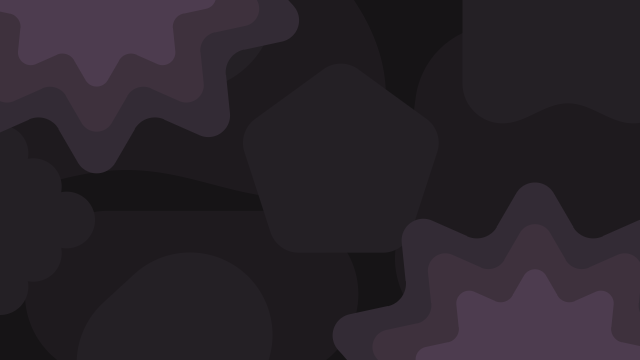
This background is drawn by a WebGL 2 fragment shader. Its source:

```glsl
#version 300 es
precision highp float;

uniform vec2 u_resolution;
out vec4 outColor;

const float TAU = 6.2831853;

// Mirror the plane into one half sector, tip along +x
vec2 foldSector(vec2 p, float count) {
  float sector = TAU / count;
  float a = abs(mod(atan(p.x, p.y) + 0.5 * sector, sector) - 0.5 * sector);
  return length(p) * vec2(cos(a), sin(a));
}

// Straight flank ending in a round tip
float roundTip(vec2 q, float tip, vec2 normal, float radius) {
  q.x -= tip;
  float along = dot(q, vec2(normal.y, -normal.x));
  return (along > 0.0 ? length(q) : dot(q, normal)) - radius;
}

float pentagon(vec2 p) {
  return roundTip(foldSector(p, 5.0), 86.0, vec2(0.809, 0.588), 35.6);
}

// Ten-pointed star with round tips and round valleys
float softStar(vec2 p) {
  vec2 q = foldSector(p, 10.0);
  vec2 normal = vec2(0.503, 0.864);
  vec2 valley = q - vec2(214.9, 69.8);
  if (dot(valley, vec2(normal.y, -normal.x)) < 0.0) return 28.0 - length(valley);
  return roundTip(q, 228.0, normal, 26.0);
}

float capsule(vec2 p, vec2 a, vec2 b, float radius) {
  vec2 ab = b - a;
  return length(p - a - ab * clamp(dot(p - a, ab) / dot(ab, ab), 0.0, 1.0)) - radius;
}

// Stepped diamond edged with circles
float scallops(vec2 p) {
  float d = (abs(p.x) + abs(p.y) - 80.0) * 0.707;
  for (int i = -2; i <= 2; i++) {
    float row = 40.0 * float(i);
    d = min(d, length(p - vec2(80.0 - abs(row), row)) - 34.0);
  }
  return d;
}

// Panel with a round corner and a wavy lower edge
float wavyPanel(vec2 p) {
  if (p.x > 603.0) return 296.0 - 12.0 * cos((p.x - 603.0) * TAU / 157.0) - p.y;
  vec2 q = vec2(603.0, 332.0) - p;
  return length(max(q, 0.0)) + min(max(q.x, q.y), 0.0) - 48.0;
}

float cornerWave(vec2 p) {
  float side = p.x - 463.0 + 0.0029 * (p.y - 317.0) * (p.y - 317.0);
  float base = 211.0 + 17.0 * cos((p.x - 152.0) * 0.0154) - p.y;
  return max(side, base);
}

void main() {
  // Grid of 768 by 432 units across the canvas
  float unit = 432.0 / u_resolution.y;
  vec2 p = gl_FragCoord.xy * unit;

  // Large dark shapes
  float dark = cornerWave(p);
  dark = min(dark, capsule(p, vec2(130, 79), vec2(330, 79), 100.0));
  dark = min(dark, capsule(p, vec2(598, 302), vec2(574, 122), 100.0));
  dark = min(dark, 590.0 - p.x);

  // Raised shapes
  float raised = length(p - vec2(223, 430)) - 107.0;
  raised = min(raised, scallops(p - vec2(0, 168)));
  raised = min(raised, capsule(p, vec2(228, 30), vec2(191, -4), 99.0));
  raised = min(raised, wavyPanel(p));
  raised = min(raised, pentagon(p - vec2(409, 234)));

  vec3 color = vec3(0.086, 0.078, 0.086);
  color = mix(color, vec3(0.118, 0.102, 0.118), clamp(0.5 - dark / unit, 0.0, 1.0));
  color = mix(color, vec3(0.141, 0.125, 0.145), clamp(0.5 - raised / unit, 0.0, 1.0));

  // Nested stars in two opposite corners
  vec3 layers[3] = vec3[3](vec3(0.200, 0.169, 0.208), vec3(0.243, 0.192, 0.239), vec3(0.302, 0.235, 0.310));
  float scales[3] = float[3](1.0, 0.803, 0.59);
  for (int i = 0; i < 3; i++) {
    float s = scales[i];
    float star = s * min(softStar((p - vec2(116, 478)) / s), softStar((p - vec2(642, -41)) / s));
    color = mix(color, layers[i], clamp(0.5 - star / unit, 0.0, 1.0));
  }

  outColor = vec4(color, 1.0);
}
```
